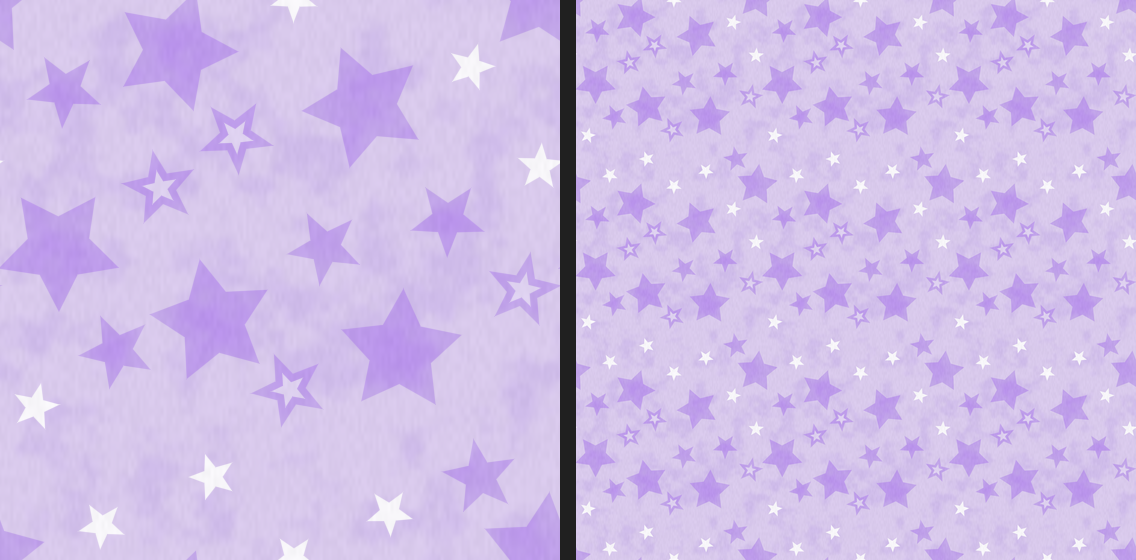
Left, the tile; right, the same tile 3 across and 3 down.
A Shadertoy shader for this pattern:

```glsl
// Seamless lilac fabric scattered with large, small, hollow and white five-pointed stars.
#define STAR_COUNT 22
#define LATTICE_STEP 6.0
#define JITTER 0.034
#define LARGE_RADIUS 0.113
#define SMALL_RADIUS 0.069
#define WHITE_RADIUS 0.043
#define HOLE_SCALE 0.47
#define MOTTLE_REPEATS 15.0
#define WEAVE_REPEATS vec2(190.0, 64.0)
#define WEAVE_STRENGTH 0.028

const float TAU = 6.28318;
const vec3 GROUND_LIGHT = vec3(0.850, 0.790, 0.925);
const vec3 GROUND_SHADE = vec3(0.808, 0.733, 0.915);
const vec3 STAR_PALE = vec3(0.764, 0.658, 0.912);
const vec3 STAR_DEEP = vec3(0.725, 0.575, 0.922);
const vec3 HOLE_TINT = vec3(0.870, 0.820, 0.940);
const vec3 WHITE_STAR = vec3(0.970, 0.965, 0.978);

float hash(vec2 p) {
    return fract(sin(dot(p, vec2(127.1, 311.7))) * 43758.55);
}

// Value noise that wraps after a whole number of cells
float wrapNoise(vec2 uv, vec2 repeats) {
    vec2 p = uv * repeats;
    vec2 cell = floor(p);
    vec2 f = fract(p);
    f = f * f * (3.0 - 2.0 * f);
    vec2 a = mod(cell, repeats);
    vec2 b = mod(cell + 1.0, repeats);
    return mix(mix(hash(a), hash(vec2(b.x, a.y)), f.x),
               mix(hash(vec2(a.x, b.y)), hash(b), f.x), f.y);
}

float mottle(vec2 uv) {
    float sum = 0.0, weight = 0.5;
    vec2 repeats = vec2(MOTTLE_REPEATS);
    for (int octave = 0; octave < 3; octave++) {
        sum += weight * wrapNoise(uv, repeats);
        repeats *= 2.0;
        weight *= 0.55;
    }
    return sum / 0.926;
}

// Signed distance to the edge lines of a five-pointed star
float starDistance(vec2 p, float radius, float notchRatio) {
    float sector = TAU / 5.0;
    float angle = abs(mod(atan(p.x, p.y) + 0.5 * sector, sector) - 0.5 * sector);
    vec2 folded = length(p) * vec2(cos(angle), sin(angle));
    vec2 tip = vec2(radius, 0.0);
    vec2 notch = radius * notchRatio * vec2(cos(0.5 * sector), sin(0.5 * sector));
    vec2 edge = notch - tip;
    return dot(folded - tip, normalize(vec2(edge.y, -edge.x)));
}

float cover(float d) {
    float soft = 0.8 / iResolution.y;
    return 1.0 - smoothstep(-soft, soft, d);
}

void mainImage(out vec4 fragColor, in vec2 fragCoord) {
    vec2 uv = fragCoord / iResolution.xy;
    float lilac = 0.0, white = 0.0, hole = 0.0, core = 0.0;

    // Stars on a jittered wrapping lattice; the index decides the kind
    for (int i = 0; i < STAR_COUNT; i++) {
        float id = float(i);
        int kind = i % 7;
        bool isLarge = i < 21 && (kind == 0 || kind == 2);
        bool isWhite = kind == 1 || kind == 4 || i == 21;
        bool isHollow = !isLarge && !isWhite && i % 2 == 0;

        vec2 jitter = vec2(hash(vec2(id, 3.0)), hash(vec2(id, 8.0))) * 2.0 - 1.0;
        vec2 center = vec2(id, id * LATTICE_STEP) / float(STAR_COUNT) + JITTER * jitter;
        vec2 p = uv - center;
        p -= floor(p + 0.5);
        float turn = TAU * hash(vec2(id, 15.0));
        p = mat2(cos(turn), sin(turn), -sin(turn), cos(turn)) * p;

        float radius = isLarge ? LARGE_RADIUS : isWhite ? WHITE_RADIUS : SMALL_RADIUS;
        float notchRatio = isLarge ? 0.51 : 0.42;
        float shape = cover(starDistance(p, radius, notchRatio));
        if (isWhite) {
            white = max(white, shape);
        } else {
            float cut = isHollow ? cover(starDistance(p, radius * HOLE_SCALE, notchRatio)) : 0.0;
            lilac = max(lilac, shape * (1.0 - cut));
            hole = max(hole, cut);
            if (!isHollow) core = max(core, 1.0 - smoothstep(0.0, 0.8 * radius, length(p)));
        }
    }

    // Cloudy dye on the ground and inside the stars
    float cloud = mottle(uv);
    vec3 color = mix(GROUND_LIGHT, GROUND_SHADE, smoothstep(0.40, 0.82, cloud));
    color = mix(color, HOLE_TINT, hole);
    float depth = 0.65 * smoothstep(0.25, 0.75, cloud) + 0.4 * core;
    color = mix(color, mix(STAR_PALE, STAR_DEEP, clamp(depth, 0.0, 1.0)), lilac);
    color = mix(color, WHITE_STAR, white);

    // Fine upright threads of the cloth
    color += WEAVE_STRENGTH * (wrapNoise(uv, WEAVE_REPEATS) - 0.5);
    fragColor = vec4(color, 1.0);
}
```
